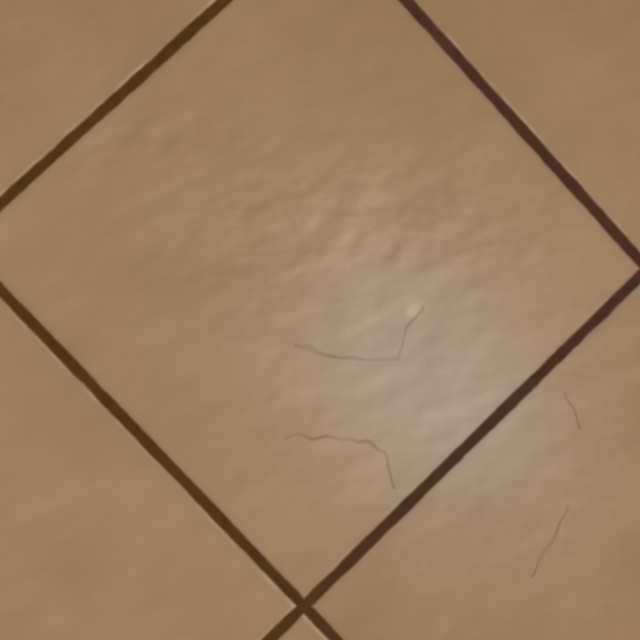
A Shadertoy shader for this texture:

```glsl
// Glazed tan floor tiles laid diagonally, seen in slight perspective.
// Opposite sides of one tile give a repeating lattice coordinate whose whole
// numbers are grout; noise adds relief, glare, hairline cracks and worn edges.

const vec3 CLAY = vec3(0.602, 0.489, 0.368);
const vec3 SHADE = vec3(0.565, 0.455, 0.335);
const vec3 GLARE = vec3(0.675, 0.580, 0.500);
const vec3 GROUT_WARM = vec3(0.305, 0.205, 0.105);
const vec3 GROUT_COOL = vec3(0.280, 0.190, 0.135);
const vec3 CHIP = vec3(0.78, 0.69, 0.57);

// Corners of the central tile
const vec2 BOTTOM = vec2(0.475, 0.053);
const vec2 RIGHT = vec2(1.012, 0.580);
const vec2 TOP = vec2(0.507, 1.141);
const vec2 LEFT = vec2(-0.068, 0.619);
const float GROUT_HALF_WIDTH = 0.0083;

// Hairline cracks as segments: start.xy, end.xy
const int CRACKS = 10;
const vec4 CRACK[CRACKS] = vec4[CRACKS](
    vec4(0.46, 0.46, 0.51, 0.447), vec4(0.51, 0.447, 0.572, 0.44),
    vec4(0.572, 0.44, 0.628, 0.44), vec4(0.628, 0.44, 0.637, 0.49),
    vec4(0.637, 0.49, 0.655, 0.515), vec4(0.45, 0.316, 0.547, 0.316),
    vec4(0.547, 0.316, 0.60, 0.29), vec4(0.60, 0.29, 0.618, 0.238),
    vec4(0.885, 0.388, 0.905, 0.336), vec4(0.885, 0.206, 0.833, 0.10));

float hash(vec2 p) {
    vec3 q = fract(vec3(p.xyx) * 0.1031);
    q += dot(q, q.yzx + 33.33);
    return fract((q.x + q.y) * q.z);
}

float noise(vec2 p) {
    vec2 i = floor(p), f = fract(p);
    f = f * f * (3.0 - 2.0 * f);
    return mix(mix(hash(i), hash(i + vec2(1, 0)), f.x),
               mix(hash(i + vec2(0, 1)), hash(i + vec2(1, 1)), f.x), f.y);
}

float fbm(vec2 p) {
    float sum = 0.0, amp = 0.5;
    for (int k = 0; k < 4; k++) {
        sum += amp * noise(p);
        p = mat2(1.6, 1.2, -1.2, 1.6) * p + 17.3;
        amp *= 0.5;
    }
    return sum;
}

// Signed distance to the line a-b, positive on its left
float side(vec2 p, vec2 a, vec2 b) {
    vec2 d = normalize(b - a), q = p - a;
    return d.x * q.y - d.y * q.x;
}

float segment(vec2 p, vec2 a, vec2 b) {
    vec2 q = p - a, d = b - a;
    return length(q - d * clamp(dot(q, d) / dot(d, d), 0.0, 1.0));
}

float blob(vec2 p, vec2 center, vec2 radius) {
    vec2 q = (p - center) / radius;
    return exp(-dot(q, q));
}

// Light rim just outside the grout, broken into worn patches
float wornLip(float d, float wear) {
    float offset = (d - GROUT_HALF_WIDTH - 0.003) / 0.0035;
    return exp(-offset * offset) * wear;
}

// Slope of the glaze surface, stretched along a shallow diagonal
float relief(vec2 p) {
    vec2 q = mat2(0.92, -0.39, 0.39, 0.92) * p * vec2(20.0, 34.0);
    return fbm(q) - fbm(q + vec2(0.15, -0.45));
}

void mainImage(out vec4 fragColor, in vec2 fragCoord) {
    vec2 p = fragCoord / iResolution.xy;
    float pixel = 1.0 / min(iResolution.x, iResolution.y);

    // Tile lattice: signed distances to the nearest grout of each direction
    vec2 near = vec2(side(p, BOTTOM, RIGHT), side(p, LEFT, BOTTOM));
    vec2 pitch = near + vec2(side(p, TOP, LEFT), side(p, RIGHT, TOP));
    vec2 cell = near / pitch;
    vec2 joint = (cell - round(cell)) * pitch;

    // Glaze: base tone, tile variation, mottling and glare
    float glare = min(1.0, 0.75 * blob(p, vec2(0.61, 0.49), vec2(0.23, 0.22))
                         + 0.65 * blob(p, vec2(0.76, 0.30), vec2(0.22, 0.20)));
    vec3 color = mix(CLAY, SHADE, 0.6 * smoothstep(0.65, 1.05, p.y));
    color = mix(color, GLARE, glare);
    color += 0.014 * (hash(floor(cell) + 40.0) - 0.5);
    color += 0.045 * (fbm(p * 9.0) - 0.47);

    // Rippled relief, strongest above the glare
    float ripple = 0.18 + 0.8 * blob(p, vec2(0.55, 0.64), vec2(0.24, 0.11))
                 + 0.45 * glare + 0.4 * blob(p, vec2(0.24, 0.78), vec2(0.12, 0.06));
    color += 0.13 * ripple * relief(p) * vec3(1.0, 0.97, 0.9);

    // Cracks and one chip
    vec2 warped = p + 0.014 * (vec2(noise(p * 45.0), noise(p * 45.0 + 9.0)) - 0.5);
    float crack = 1.0;
    for (int k = 0; k < CRACKS; k++)
        crack = min(crack, segment(warped, CRACK[k].xy, CRACK[k].zw));
    float crackFade = 0.35 + 0.65 * noise(p * 28.0);
    color *= 1.0 - 0.17 * crackFade * (1.0 - smoothstep(0.0, 0.004 + pixel, crack));
    color = mix(color, CHIP, 0.75 * blob(warped, vec2(0.643, 0.519), vec2(0.013, 0.009)));

    // Worn rims beside the joints
    float wear = smoothstep(0.35, 0.8, fbm(p * 24.0)) + 0.15;
    float outward = cell.y > 0.5 ? joint.y : -joint.y;
    float rim = wornLip(joint.x, wear * (cell.x > 0.5 ? 1.0 : 0.4))
              + wornLip(outward, 0.7 * wear);
    color = mix(color, CHIP, 0.6 * min(rim, 1.0));

    // Grout with slightly ragged edges and a soft shadow
    float wobble = 0.0035 * (fbm(p * 38.0) - 0.47);
    float edge = min(abs(joint.x), abs(joint.y)) - GROUT_HALF_WIDTH + wobble;
    color *= 1.0 - 0.12 * exp(-max(edge, 0.0) / 0.004);
    vec3 grout = mix(GROUT_WARM, GROUT_COOL, smoothstep(0.35, 0.75, p.x));
    grout *= 0.9 + 0.22 * fbm(p * 60.0);
    float soft = 0.0017 + pixel;
    color = mix(grout, color, smoothstep(-soft, soft, edge));

    fragColor = vec4(clamp(color, 0.0, 1.0), 1.0);
}
```
